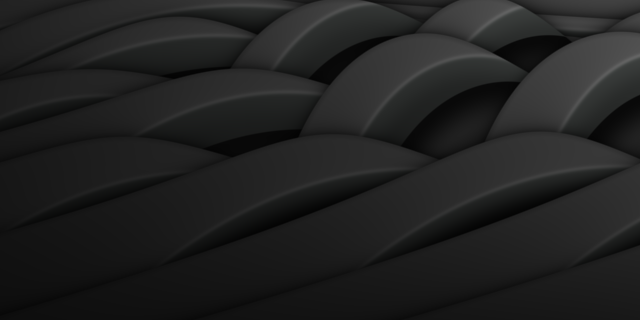
A Shadertoy shader for this background:

```glsl
// Dark woven ribbons: overlapping arched bands lit from the upper right.

float archHeight(float x, float curvature, float bend) {
    float b = x > 0.0 ? 6.5 : bend;
    return -curvature * x * x * pow(max(1.0 + b * x * x, 0.3), -0.6);
}

// Approximate signed distance to an arch outline, positive underneath.
float below(vec2 p, vec2 apex, float curvature, float bend) {
    float x = p.x - apex.x, e = 0.004;
    float h = archHeight(x, curvature, bend);
    float slope = (archHeight(x + e, curvature, bend) - archHeight(x - e, curvature, bend)) / (2.0 * e);
    return (apex.y + h - p.y) / sqrt(1.0 + slope * slope);
}

float cover(float d) {
    float pixel = 1.0 / iResolution.y;
    return smoothstep(-pixel, pixel, d);
}

// Paints one band: top face, rounded crest, side face and the hollow beneath.
// curvature holds the outline and crest values; fade darkens the side face.
void band(inout vec3 color, vec2 p, vec2 apex, vec2 crestShift, vec2 hollowShift,
          vec2 curvature, float bend, float fade) {
    float crestBend = min(bend, 0.0);
    float outline = below(p, apex, curvature.x, bend);
    float crest = below(p, apex + crestShift, curvature.y, crestBend);
    float hollow = below(p, apex + hollowShift, curvature.y, crestBend);
    float light = 0.06 + 0.08 * p.y + 0.08 * p.x * p.y + 0.022 * p.x;

    // Top face, brighter toward the crest
    vec3 face = vec3(light) * (0.88 + 0.20 * exp(min(crest, 0.0) / 0.09));
    face *= 0.86 + 0.14 * smoothstep(0.0, 0.02, outline);

    // Side face, slightly green, falling into shade
    vec3 side = light * vec3(0.79, 0.83, 0.81);
    side *= mix(1.0, 1.0 - fade, smoothstep(0.0, 0.10, crest));
    face = mix(face, side, smoothstep(-0.005, 0.008, crest));
    face += light * 0.28 * exp(-pow(crest / 0.008, 2.0));

    // Hollow, darkest just under the band
    vec3 gap = vec3(mix(0.035, 0.14, smoothstep(0.01, 0.13, hollow)));
    face = mix(face, gap, cover(hollow));

    // Contact shadow on whatever lies behind
    color *= 1.0 - 0.5 * exp(-max(-outline, 0.0) / 0.022);
    color = mix(color, face, cover(outline));
}

void mainImage(out vec4 fragColor, in vec2 fragCoord) {
    vec2 p = fragCoord / iResolution.y;
    vec3 color = vec3(0.12 + 0.08 * p.x);

    // Distant bands
    band(color, p, vec2(0.39, 1.05), vec2(0.18, -0.06), vec2(0.20, -0.30), vec2(0.25, 0.23), 0.0, 0.4);
    band(color, p, vec2(0.56, 1.03), vec2(0.195, -0.048), vec2(0.20, -0.30), vec2(0.40, 0.38), 0.0, 0.5);

    // Back row
    band(color, p, vec2(0.56, 0.948), vec2(0.117, -0.06), vec2(0.182, -0.156), vec2(1.15, 0.5), 6.5, 0.1);
    band(color, p, vec2(1.068, 1.005), vec2(0.117, -0.015), vec2(0.17, -0.117), vec2(1.5, 1.6), -2.2, 0.2);
    band(color, p, vec2(1.51, 1.013), vec2(0.209, -0.021), vec2(0.205, -0.123), vec2(2.4, 1.7), -2.2, 0.25);
    band(color, p, vec2(2.08, 0.974), vec2(0.30, -0.50), vec2(0.30, -0.90), vec2(2.0, 1.7), -2.2, 0.2);

    // Middle row
    band(color, p, vec2(0.286, 0.784), vec2(0.04, -0.084), vec2(0.10, -0.20), vec2(0.58, 0.65), 6.5, 0.5);
    band(color, p, vec2(0.755, 0.786), vec2(0.143, -0.075), vec2(0.195, -0.19), vec2(0.88, 0.61), 6.5, 0.15);
    band(color, p, vec2(1.328, 0.896), vec2(0.169, -0.071), vec2(0.261, -0.151), vec2(1.61, 1.5), -2.2, 0.25);
    band(color, p, vec2(1.94, 0.901), vec2(0.143, -0.063), vec2(0.17, -0.174), vec2(1.4, 1.9), -2.2, 0.25);

    // Front row: long evenly spaced bands
    for (int i = 0; i < 5; i++) {
        float n = float(i);
        float curvature = min(0.80 + 0.2 * n, 1.2);
        band(color, p, vec2(0.39 + 0.65 * n, 0.573 + 0.008 * min(n, 2.0)), vec2(0.25, -0.11),
             vec2(0.35, -0.50), vec2(curvature, 0.48), 6.5, 0.8);
    }

    fragColor = vec4(color, 1.0);
}
```
